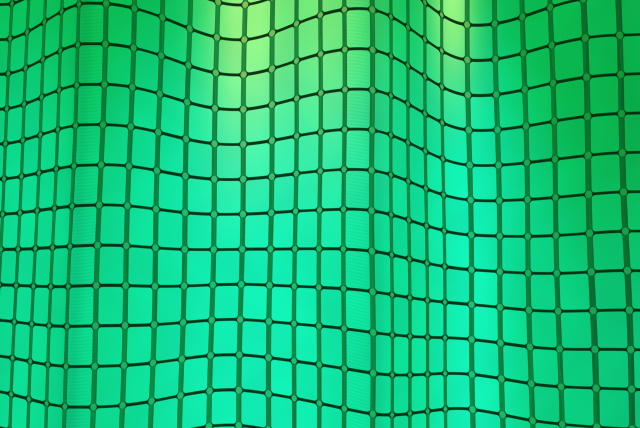
Write a WebGL 2 fragment shader that draws this pattern.

```glsl
#version 300 es
precision highp float;
// Pleated translucent green mesh: a warped grid of rounded panes, dark weft lines and knots.
uniform vec2 u_resolution;
out vec4 fragColor;

float hash(vec2 p) {
  return fract(sin(dot(p, vec2(127.1, 311.7))) * 43758.55);
}

float bump(float x, float center, float width) {
  float t = (x - center) / width;
  return exp(-t * t);
}

// Column number across the cloth; pleats squeeze or stretch the spacing
float columnAt(float u) {
  return 22.26 * u
    + 1.60 * min(u / 0.11, 1.0)
    + 0.45 * clamp((u - 0.426) / 0.114, 0.0, 1.0)
    + 1.57 * clamp((u - 0.589) / 0.11, 0.0, 1.0)
    - 0.46 * max((u - 0.879) / 0.11, 0.0);
}

// Nearness of the folds: 1 on the crests, 0 in the valleys
float foldAt(float u) {
  return smoothstep(-0.01, 0.125, u) - smoothstep(0.14, 0.37, u)
    + smoothstep(0.37, 0.575, u) - smoothstep(0.575, 0.73, u)
    + 0.8 * smoothstep(0.73, 0.97, u);
}

// Light through the cloth: teal at the sides, aqua below, lime from above
vec3 clothColor(float u, float down) {
  vec3 green = vec3(0.04, 0.73, 0.31);
  vec3 teal = vec3(0.04, 0.82, 0.51);
  vec3 aqua = vec3(0.07, 0.94, 0.71);
  vec3 lime = mix(vec3(0.58, 0.95, 0.50), vec3(0.45, 0.95, 0.65), smoothstep(0.0, 0.4, down));
  float side = 0.35 * smoothstep(0.75, 0.95, u) + 0.15 * bump(u, 0.14, 0.05);
  vec3 c = mix(green, teal, smoothstep(-0.15, 0.5, down - side));
  float center = bump(u, 0.40, 0.20) + 0.95 * bump(u, 0.735, 0.07) + 0.3 * bump(u, 0.03, 0.05);
  c = mix(c, aqua, min(center, 1.0) * smoothstep(0.0, 0.6, down + 0.1));
  float glow = bump(u, 0.375, 0.065) + 0.75 * bump(u, 0.51, 0.085);
  c = mix(c, lime, min(glow, 1.0) * (1.0 - smoothstep(0.12, 0.65, down)));
  return mix(c, lime, bump(u, 0.712, 0.04) * (1.0 - smoothstep(0.0, 0.42, down)));
}

void main() {
  vec2 uv = gl_FragCoord.xy / u_resolution;
  float down = 1.0 - uv.y;
  float aa = max(0.0016, 0.8 / u_resolution.y);

  // Warp: the cloth widens downward and its rows spread on the near folds
  float u = 0.56 + (uv.x - 0.56) / (0.966 + 0.056 * down);
  float fold = foldAt(u);
  float rowPitch = 0.082 + 0.0127 * fold;
  float middleRow = 0.584 - 0.010 * fold + 0.058 * smoothstep(0.45, 0.85, u);
  float col = columnAt(u) + 0.025 * sin(9.0 * down + 17.0 * u);
  float row = (down - middleRow) / rowPitch + 0.02 * sin(31.0 * u + 4.0 * down);

  // Distances to the nearest grid lines, in canvas heights
  float colPitch = 1.0 / max(abs(dFdx(col)) * u_resolution.y, 0.001);
  vec2 cell = floor(vec2(col, row));
  vec2 lineDist = abs(fract(vec2(col, row) + 0.5) - 0.5) * vec2(colPitch, rowPitch);

  // Panes: tint variation, fine weave and soft crease shading
  vec3 cloth = clothColor(u, down);
  float shade = 1.0 + 0.05 * (hash(cell) - 0.5);
  shade += 0.012 * sin(50.0 * u + 3.0 * sin(14.0 * down)) * sin(23.0 * down + 8.0 * u);
  float crest = bump(u, 0.56, 0.022) + bump(u, 0.130, 0.022);
  shade += 0.025 * crest * sin(row * 75.0 + 4.0 * sin(u * 40.0));
  shade -= 0.09 * bump(u, 0.118, 0.014) + 0.07 * bump(u, 0.588, 0.012);
  shade -= 0.06 * bump(u, 0.98, 0.07);
  vec3 color = cloth * shade;

  // Rounded panes leave a gap for the two sets of threads
  float warpHalf = 0.083 * colPitch;
  float weftHalf = 0.0029 + 0.0008 * hash(cell + 7.0);
  float corner = 0.008;
  vec2 q = vec2(warpHalf, weftHalf) - lineDist + corner;
  float gapDist = length(max(q, 0.0)) + min(max(q.x, q.y), 0.0) - corner;
  float gap = smoothstep(-aa, aa, gapDist);
  vec3 weft = mix(vec3(0.01, 0.16, 0.04), cloth * 0.4, 0.2);
  vec3 warp = mix(vec3(0.03, 0.47, 0.17), cloth * 0.8, 0.25);
  warp *= 0.92 + 0.12 * hash(cell + 3.0) - 0.15 * smoothstep(0.8, 1.0, u);
  warp *= 1.0 - 0.15 * smoothstep(0.4, 1.0, lineDist.x / warpHalf);
  float onWarp = 1.0 - smoothstep(-aa, aa, lineDist.x - warpHalf);
  color = mix(color, mix(weft, warp, onWarp), gap);

  // Pale knots at the crossings
  float knotRadius = min(0.0085, 1.35 * warpHalf);
  float knot = 1.0 - smoothstep(-aa, aa, length(lineDist) - knotRadius);
  color = mix(color, cloth * vec3(0.9, 0.84, 0.72) + vec3(0.06, 0.0, 0.0), 0.85 * knot);

  fragColor = vec4(clamp(color, 0.0, 1.0), 1.0);
}
```
